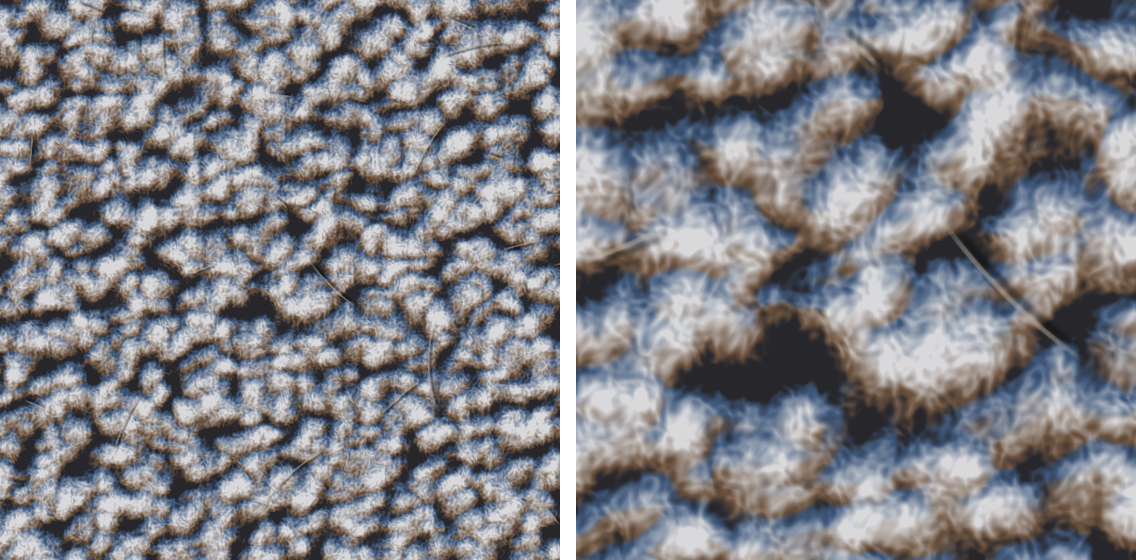
Left: the whole. Right: its middle third, enlarged.
A WebGL 1 fragment shader for this texture:

```glsl
precision highp float;
uniform vec2 u_resolution;

const vec3 CREVICE = vec3(0.15, 0.15, 0.17);
const vec3 COOL_SLOPE = vec3(0.25, 0.35, 0.49);
const vec3 WARM_SLOPE = vec3(0.43, 0.33, 0.25);
const vec3 PALE_CROWN = vec3(0.85, 0.85, 0.86);
const vec3 STRAW = vec3(0.70, 0.65, 0.59);

vec2 hash2(vec2 p) {
  vec3 q = fract(p.xyx * vec3(0.1031, 0.1030, 0.0973));
  q += dot(q, q.yzx + 33.33);
  return fract((q.xx + q.yz) * q.zy);
}

float cornerSlope(vec2 cell, vec2 offset) {
  float angle = 6.2832 * hash2(cell).x;
  return dot(vec2(cos(angle), sin(angle)), offset);
}

float gradientNoise(vec2 p) {
  vec2 i = floor(p);
  vec2 f = p - i;
  vec2 u = f * f * f * (f * (f * 6.0 - 15.0) + 10.0);
  vec2 e = vec2(1.0, 0.0);
  float low = mix(cornerSlope(i, f), cornerSlope(i + e, f - e), u.x);
  float high = mix(cornerSlope(i + e.yx, f - e.yx), cornerSlope(i + 1.0, f - 1.0), u.x);
  return mix(low, high, u.y);
}

// Rounded mounds that partly melt into their neighbours
float mounds(vec2 p, float sharpness) {
  vec2 cell = floor(p);
  float sum = 0.0;
  for (int y = -1; y <= 1; y++) {
    for (int x = -1; x <= 1; x++) {
      vec2 id = cell + vec2(float(x), float(y));
      vec2 d = id + 0.1 + 0.8 * hash2(id) - p;
      float sink = 0.15 * hash2(id + 57.0).y;
      sum += exp(-sharpness * (dot(d, d) + sink));
    }
  }
  return 1.1 + 2.0 * log(sum + 0.0001) / sharpness;
}

// Long winding channels that part the mounds into clumps
float channels(vec2 p, float width) {
  return smoothstep(0.0, width, abs(gradientNoise(p)));
}

float height(vec2 p) {
  vec2 warp = vec2(gradientNoise(p * 14.0), gradientNoise(p * 14.0 + 40.0));
  vec2 q = p + 0.02 * warp;
  vec2 slanted = vec2(q.x, q.y - 0.25 * q.x);
  return mounds(slanted * vec2(19.0, 24.0) + 30.0, 9.0)
       + 0.45 * mounds(q * vec2(36.0, 41.0) + 80.0, 9.0)
       + 0.24 * channels(slanted * vec2(7.0, 11.0) + 20.0, 0.15);
}

// Fine matted hair: ridged strands, fuzz, crumbs and faint upright streaks
float mattedGrain(vec2 p) {
  vec2 q = p + 0.006 * gradientNoise(p * 45.0);
  float strands = 0.22 - abs(gradientNoise(q * vec2(105.0, 80.0)));
  float fuzz = gradientNoise(q * 185.0 + 30.0);
  float crumbs = gradientNoise(q * 58.0 + 70.0);
  float streaks = gradientNoise(p * vec2(130.0, 22.0));
  return 0.46 * strands + 0.26 * fuzz + 0.14 * crumbs + 0.15 * streaks;
}

// Loose bent stalks: x is the lit stalk, y its shadow
vec2 stalks(vec2 p, float density, float width) {
  vec2 g = p * density;
  vec2 cell = floor(g);
  vec2 result = vec2(0.0);
  for (int y = -1; y <= 1; y++) {
    for (int x = -1; x <= 1; x++) {
      vec2 id = cell + vec2(float(x), float(y));
      vec2 shape = hash2(id + 11.0);
      vec2 d = (g - id - hash2(id + 5.0)) / density;
      float angle = 3.1416 * shape.x;
      float c = cos(angle);
      float s = sin(angle);
      vec2 q = vec2(c * d.x + s * d.y, c * d.y - s * d.x);
      q.y += (shape.y - 0.5) * 4.0 * q.x * q.x;
      float reach = mix(0.015, 0.085, shape.y * shape.y);
      float body = 1.0 - smoothstep(reach * 0.5, reach, abs(q.x));
      body *= step(0.35, hash2(id + 23.0).x);
      float lit = 1.0 - smoothstep(width * 0.3, width, abs(q.y));
      float shadow = 1.0 - smoothstep(0.0, width * 2.0, abs(q.y + width * 1.8));
      result = max(result, body * vec2(lit, shadow));
    }
  }
  return result;
}

void main() {
  vec2 p = gl_FragCoord.xy / u_resolution.y;

  // Relief: crowns catch light, upper and lower slopes differ in hue
  float span = 0.007;
  float rise = (height(p + vec2(0.0, span)) - height(p - vec2(0.0, span))) / (2.0 * span);
  float warmth = rise / 14.0 + 0.5 * gradientNoise(p * 6.0 + 60.0);
  float tone = 0.5 + 0.92 * (height(p) - 1.08) + mattedGrain(p);

  vec3 slope = mix(COOL_SLOPE, WARM_SLOPE, smoothstep(-1.1, 1.1, warmth));
  vec3 color = mix(CREVICE, slope, smoothstep(-0.15, 0.34, tone));
  color = mix(color, PALE_CROWN, clamp((tone - 0.28) / 0.68, 0.0, 1.0));

  // Stalks lying on the surface
  vec2 stalk = stalks(p, 6.0, 0.0022);
  color *= 1.0 - 0.35 * stalk.y;
  color = mix(color, STRAW, 0.5 * stalk.x);

  gl_FragColor = vec4(color, 1.0);
}
```
